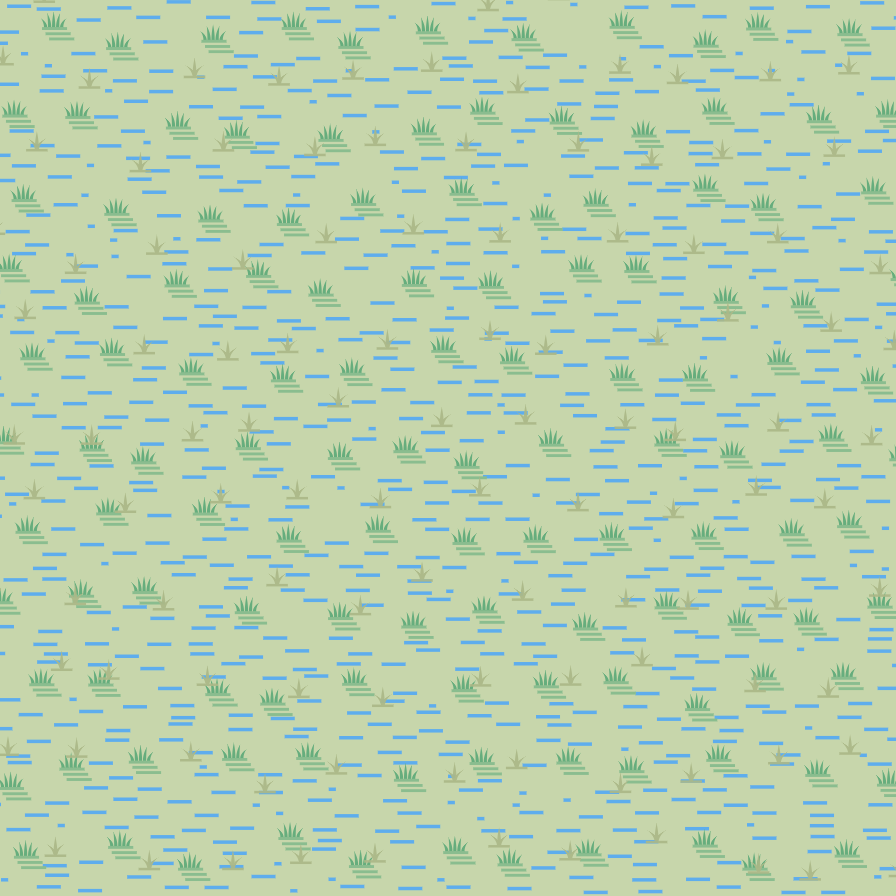
Write a WebGL 1 fragment shader that draws this pattern.

```glsl
precision highp float;
// Marsh meadow: blue water dashes, green grass tufts and dry tan sprigs on pale green.

uniform vec2 u_resolution;

float hash(vec2 p) {
  return fract(sin(dot(p, vec2(127.1, 311.7))) * 43758.5453);
}

vec2 hash2(vec2 p) {
  return vec2(hash(p), hash(p + 57.3));
}

// Offset from the nearest point of a jittered, staggered grid.
vec2 nearestOffset(vec2 p, float cells, float seed) {
  vec2 g = p * cells;
  vec2 best = vec2(9.0);
  for (int j = -1; j <= 1; j++) {
    float row = floor(g.y) + float(j);
    float shift = 0.5 * mod(row, 2.0);
    for (int i = -1; i <= 1; i++) {
      vec2 cell = vec2(floor(g.x - shift) + float(i), row);
      vec2 jitter = 0.25 + 0.5 * hash2(cell + seed);
      vec2 offset = g - cell - vec2(shift, 0.0) - jitter;
      if (dot(offset, offset) < dot(best, best)) best = offset;
    }
  }
  return best / cells;
}

float box(vec2 p, vec2 halfSize) {
  vec2 d = abs(p) - halfSize;
  return length(max(d, 0.0)) + min(max(d.x, d.y), 0.0);
}

// Tapered blade standing on the origin, its tip bent sideways by lean.
float blade(vec2 p, float height, float lean, float halfWidth) {
  float t = clamp(p.y / height, 0.0, 1.0);
  float side = abs(p.x - lean * t * t) - halfWidth * (1.0 - t * t);
  return max(side, abs(p.y - 0.5 * height) - 0.5 * height);
}

// Coverage of a shape from its distance, softened over one pixel.
float cover(float d) {
  return clamp(0.5 - d * u_resolution.y, 0.0, 1.0);
}

// Horizontal water dashes that keep clear of the grass tufts.
float waterDashes(vec2 p) {
  vec2 period = vec2(0.069, 0.0139);
  float row = floor(p.y / period.y);
  float shift = 0.5 * mod(row, 2.0) + 0.2 * hash(vec2(row, 4.0));
  vec2 cell = vec2(floor(p.x / period.x - shift), row);
  vec2 jitter = (hash2(cell + 11.0) - 0.5) * vec2(0.04, 0.009);
  vec2 center = (cell + 0.5 + vec2(shift, 0.0)) * period + jitter;
  float halfLength = hash(cell + 31.0) < 0.12 ? 0.004 : 0.0134;
  vec2 gap = abs(nearestOffset(center, 11.0, 3.0));
  if (gap.x < 0.029 && gap.y < 0.017) return 0.0;
  return cover(box(p - center, vec2(halfLength, 0.00195)));
}

void main() {
  vec2 p = gl_FragCoord.xy / u_resolution.y;
  vec3 color = vec3(0.78, 0.84, 0.67);
  color = mix(color, vec3(0.37, 0.68, 0.93), waterDashes(p));

  // Green tufts: slanted stack of stripes below a fan of five blades.
  vec2 tuft = (nearestOffset(p, 11.0, 3.0) + vec2(0.003, 0.0)) * 1000.0;
  float stripes = 1000.0;
  for (int i = 0; i < 3; i++) {
    float k = float(i);
    vec2 center = vec2(1.0 + 4.0 * k, -1.5 - 5.8 * k);
    stripes = min(stripes, box(tuft - center, vec2(14.0, 1.6)));
  }
  float blades = 1000.0;
  for (int i = -2; i <= 2; i++) {
    float k = float(i);
    vec2 root = vec2(4.5 * k, 0.0);
    blades = min(blades, blade(tuft - root, 17.0 - 1.8 * k * k, 2.5 * k, 1.8));
  }
  color = mix(color, vec3(0.54, 0.74, 0.56), cover(stripes * 0.001));
  color = mix(color, vec3(0.40, 0.68, 0.49), cover(blades * 0.001));

  // Dry sprigs: three blades rising from a short ground line.
  vec2 sprig = nearestOffset(p, 10.3, 71.0) * 1000.0 + vec2(0.0, 9.0);
  float dry = box(sprig, vec2(12.0, 1.4));
  for (int i = -1; i <= 1; i++) {
    float k = float(i);
    dry = min(dry, blade(sprig, 21.0 - 8.0 * k * k, 10.0 * k, 2.3));
  }
  color = mix(color, vec3(0.67, 0.72, 0.53), 0.92 * cover(dry * 0.001));

  gl_FragColor = vec4(color, 1.0);
}
```
